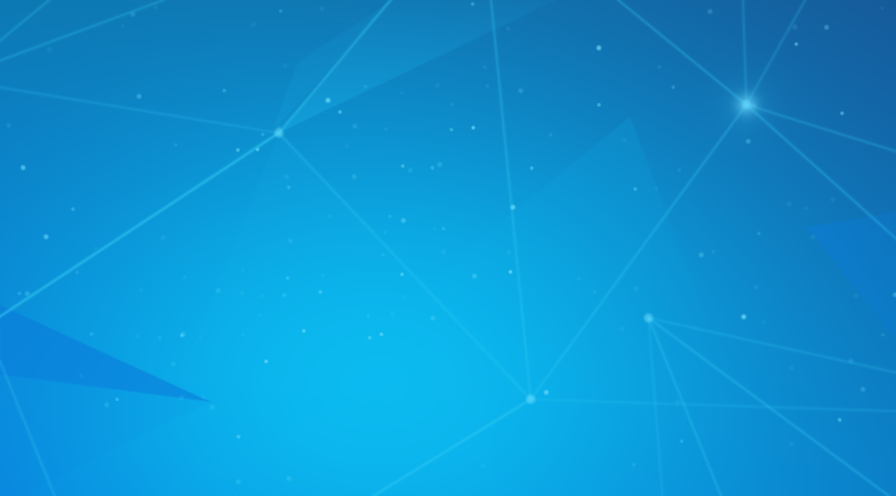
Give the GLSL for this background, as a Shadertoy shader.

```glsl
const float ASPECT = 1.803;
const vec3 TOP_LEFT = vec3(0.05, 0.45, 0.68);
const vec3 TOP_RIGHT = vec3(0.085, 0.34, 0.59);
const vec3 LOW_LEFT = vec3(0.03, 0.42, 0.84);
const vec3 LOW_RIGHT = vec3(0.04, 0.45, 0.75);
const vec3 GLOW = vec3(0.04, 0.73, 0.94);
const vec3 DEEP_BLUE = vec3(0.04, 0.49, 0.86);
const vec3 PALE_BLUE = vec3(0.10, 0.72, 0.93);
const vec3 LINE_COLOR = vec3(0.20, 0.80, 0.96);
const vec3 SPARK_COLOR = vec3(0.45, 0.88, 1.00);
const vec3 STAR_COLOR = vec3(0.55, 0.86, 1.00);
const vec2 GLOW_CENTER = vec2(0.76, 0.23);
const vec2 GLOW_SPREAD = vec2(0.84, 0.60);
const float LINE_WIDTH = 0.0034;
const float LINE_STRENGTH = 0.72;
const float HUB_RADIUS = 0.0090;

const vec2 HUBS[4] = vec2[4](
    vec2(0.561, 0.732), vec2(1.068, 0.195), vec2(1.502, 0.789), vec2(1.305, 0.359));

// Four rays per hub: end point and strength
const vec3 RAYS[16] = vec3[16](
    vec3(0.786, 1.0, 0.50), vec3(0.0, 0.824, 0.25), vec3(0.0, 0.362, 0.70), vec3(1.068, 0.195, 0.34),
    vec3(0.988, 1.0, 0.36), vec3(0.751, 0.0, 0.55), vec3(1.803, 0.171, 0.22), vec3(1.502, 0.789, 0.36),
    vec3(1.244, 1.0, 0.38), vec3(1.495, 1.0, 0.26), vec3(1.620, 1.0, 0.26), vec3(1.803, 0.519, 0.38),
    vec3(1.803, 0.249, 0.26), vec3(1.789, 0.0, 0.38), vec3(1.451, 0.0, 0.35), vec3(1.333, 0.0, 0.22));

// Remaining segments: start and end
const vec4 SEGMENTS[4] = vec4[4](
    vec4(1.502, 0.789, 1.803, 0.695), vec4(0.0, 0.878, 0.329, 1.0),
    vec4(0.0, 0.918, 0.099, 1.0), vec4(0.0, 0.272, 0.110, 0.0));

float pixel;

float cross2(vec2 a, vec2 b) { return a.x * b.y - a.y * b.x; }

vec2 hash2(vec2 p) {
    return fract(sin(vec2(dot(p, vec2(127.1, 311.7)), dot(p, vec2(269.5, 183.3)))) * 43758.5);
}

// Soft line with a Gaussian profile
float segment(vec2 p, vec2 a, vec2 b) {
    vec2 ab = b - a;
    float h = clamp(dot(p - a, ab) / dot(ab, ab), 0.0, 1.0);
    float d = length(p - a - ab * h) / max(LINE_WIDTH, 0.7 * pixel);
    return LINE_STRENGTH * exp(-d * d);
}

// Triangle that can fade from corner a towards side bc
float facet(vec2 p, vec2 a, vec2 b, vec2 c, float fade) {
    float area = cross2(b - a, c - a);
    vec3 w = vec3(cross2(c - b, p - b), cross2(a - c, p - c), cross2(b - a, p - a)) / area;
    vec3 d = w * abs(area) / vec3(length(c - b), length(a - c), length(b - a));
    float mask = smoothstep(-0.003, 0.003, min(d.x, min(d.y, d.z)));
    return mask * mix(1.0, clamp(w.x, 0.0, 1.0), fade);
}

// One random dot in each occupied cell
float sparks(vec2 p, float cells, float radius, float density) {
    vec2 id = floor(p * cells);
    vec2 place = 0.2 + 0.6 * hash2(id);
    vec2 kind = hash2(id + 71.3);
    float d = length(p - (id + place) / cells);
    float dotMask = 1.0 - smoothstep(0.2 * radius, radius + 0.5 * pixel, d);
    return dotMask * step(kind.x, density) * mix(0.08, 0.75, kind.y * kind.y * kind.y);
}

void mainImage(out vec4 fragColor, in vec2 fragCoord) {
    vec2 uv = fragCoord / iResolution.xy;
    vec2 p = uv * vec2(ASPECT, 1.0);
    pixel = 1.0 / iResolution.y;

    // Corner gradient and central glow
    vec3 color = mix(mix(LOW_LEFT, LOW_RIGHT, uv.x), mix(TOP_LEFT, TOP_RIGHT, uv.x), uv.y);
    vec2 offset = (p - GLOW_CENTER) / GLOW_SPREAD;
    color = mix(color, GLOW, exp(-dot(offset, offset)));

    // Translucent facets
    color = mix(color, PALE_BLUE, 0.36 * facet(p, HUBS[0], vec2(0.786, 1.0), vec2(1.12, 1.0), 0.85));
    color = mix(color, PALE_BLUE, 0.14 * facet(p, vec2(0.545, 0.732), vec2(0.60, 0.875), vec2(0.79, 1.0), 0.3));
    color = mix(color, PALE_BLUE, 0.10 * facet(p, HUBS[0], vec2(0.35, 0.2), HUBS[1], 0.8));
    color = mix(color, GLOW, 0.15 * facet(p, vec2(1.268, 0.765), vec2(0.75, 0.34), vec2(1.42, 0.36), 0.95));
    color = mix(color, PALE_BLUE, 0.09 * facet(p, vec2(0.96, 0.31), vec2(0.30, 0.0), vec2(1.0, 0.0), 0.6));
    color = mix(color, DEEP_BLUE, 0.70 * facet(p, vec2(0.0, 0.385), vec2(0.423, 0.19), vec2(0.0, 0.245), 0.1));
    color = mix(color, DEEP_BLUE, 0.20 * facet(p, vec2(0.0, 0.245), vec2(0.423, 0.19), vec2(0.0, -0.02), 0.6));
    color = mix(color, DEEP_BLUE, 0.48 * facet(p, vec2(1.624, 0.542), vec2(1.83, 0.578), vec2(1.83, 0.28), 0.5));

    // Scattered sparks, densest along a diagonal band
    vec2 upper = (p - vec2(0.86, 0.60)) / vec2(0.36, 0.20);
    vec2 lower = (p - vec2(0.30, 0.36)) / vec2(0.22, 0.18);
    float band = exp(-dot(upper, upper)) + exp(-dot(lower, lower));
    float spark = sparks(p, 13.0, 0.0068, 0.14 + 0.26 * band);
    spark += sparks(p + 3.7, 24.0, 0.0048, 0.04 + 0.32 * band);
    color = mix(color, SPARK_COLOR, min(spark, 0.8));

    // Network lines
    for (int i = 0; i < 16; i++) {
        color = mix(color, LINE_COLOR, RAYS[i].z * segment(p, HUBS[i / 4], RAYS[i].xy));
    }
    for (int i = 0; i < 4; i++) {
        color = mix(color, LINE_COLOR, 0.32 * segment(p, SEGMENTS[i].xy, SEGMENTS[i].zw));
    }

    // Hub discs and the bright star
    for (int i = 0; i < 4; i++) {
        float d = length(p - HUBS[i]) - HUB_RADIUS;
        color = mix(color, SPARK_COLOR, 0.45 * (1.0 - smoothstep(-0.004, 0.004, d)));
    }
    float star = length(p - HUBS[2]);
    color = mix(color, STAR_COLOR, 0.55 * exp(-star * star / 0.0004));
    color = mix(color, LINE_COLOR, 0.38 * exp(-star / 0.028));

    fragColor = vec4(clamp(color, 0.0, 1.0), 1.0);
}
```
